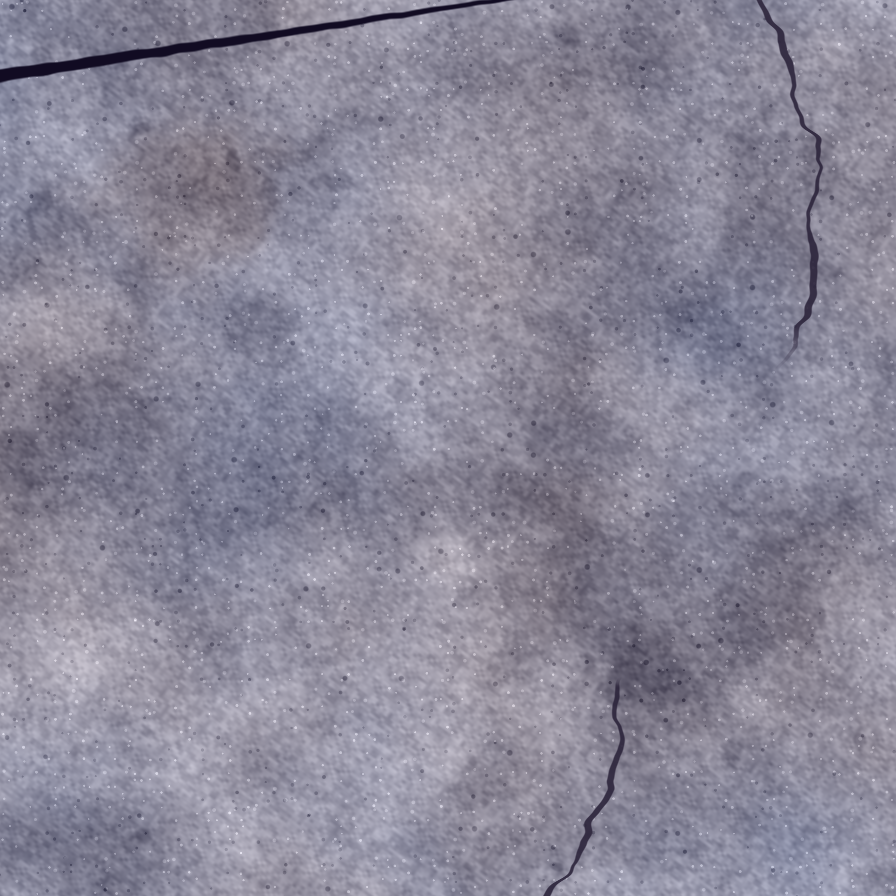
This texture is drawn by a three.js fragment shader. Its source:

```glsl
// Weathered blue-grey concrete with a dark slanted joint and two hairline cracks.
// Layered value noise gives the mottling and grain, jittered cells give the
// specks and round spots, and a bowed noisy curve gives each crack.

varying vec2 vUv;

const vec3 CONCRETE = vec3(0.558, 0.549, 0.616);
const vec3 WARM_SHIFT = vec3(0.030, 0.002, -0.030);
const vec3 GAP = vec3(0.065, 0.045, 0.135);
const vec3 CRACK = vec3(0.17, 0.14, 0.23);
const mat2 TURN = mat2(0.8, 0.6, -0.6, 0.8);

float hash(vec2 p) {
  vec3 q = fract(vec3(p.xyx) * 0.1031);
  q += dot(q, q.yzx + 33.33);
  return fract((q.x + q.y) * q.z);
}

float noise(vec2 p) {
  vec2 cell = floor(p);
  vec2 f = fract(p);
  f = f * f * (3.0 - 2.0 * f);
  float low = mix(hash(cell), hash(cell + vec2(1.0, 0.0)), f.x);
  float high = mix(hash(cell + vec2(0.0, 1.0)), hash(cell + 1.0), f.x);
  return mix(low, high, f.y);
}

float fbm(vec2 p) {
  float sum = 0.0;
  float weight = 0.516;
  for (int i = 0; i < 5; i++) {
    sum += weight * noise(p);
    p = TURN * p * 2.03 + 17.3;
    weight *= 0.5;
  }
  return sum;
}

// One soft dot in some cells of a grid; radius is in cell units.
float specks(vec2 p, float scale, float density, float radius) {
  vec2 q = p * scale;
  vec2 cell = floor(q);
  vec2 jitter = vec2(hash(cell + 11.7), hash(cell + 47.1));
  float size = radius * mix(0.55, 1.0, hash(cell + 83.9));
  float d = length(q - cell - mix(vec2(0.3), vec2(0.7), jitter));
  return step(hash(cell + 5.3), density) * (1.0 - smoothstep(size * 0.5, size, d));
}

// Broad stain with a ragged, fading rim.
float stain(vec2 p, vec2 centre, vec2 radius, float ragged) {
  float d = length((p - centre) / radius) + 1.6 * (ragged - 0.5);
  return 1.0 - smoothstep(0.25, 1.1, d);
}

// Coverage of a crack running down from one point to another.
float crack(vec2 p, vec2 top, vec2 bottom, float bow, float seed) {
  float t = (top.y - p.y) / (top.y - bottom.y);
  float x = mix(top.x, bottom.x, t) + bow * sin(3.1416 * clamp(t, 0.0, 1.0));
  x += 0.022 * (noise(vec2(p.y * 24.0, seed)) - 0.5);
  x += 0.008 * (noise(vec2(p.y * 85.0, seed + 9.0)) - 0.5);
  float width = mix(0.0004, 0.0030, noise(vec2(p.y * 32.0, seed + 21.0)));
  float ends = smoothstep(-0.02, 0.03, t) * (1.0 - smoothstep(0.85, 1.0, t));
  float d = abs(p.x - x) * 0.85;
  return ends * (1.0 - smoothstep(width, width + 0.0018, d));
}

// Coverage of the joint, which narrows towards the right.
float joint(vec2 p) {
  float line = 0.915 + 0.1525 * p.x + 0.002 * (noise(p * 60.0) - 0.5);
  float width = mix(0.0068, 0.0020, clamp(p.x / 0.57, 0.0, 1.0));
  return 1.0 - smoothstep(width - 0.0012, width + 0.0016, abs(p.y - line));
}

void main() {
  vec2 p = vUv;
  vec2 warped = p + 0.035 * (vec2(noise(p * 18.0), noise(p * 18.0 + 40.0)) - 0.5);
  float ragged = fbm(p * 9.0 + 71.0);

  // Cloudy mottling and fine, slightly slanted grain
  vec2 slanted = TURN * p * vec2(1.0, 1.35);
  float tone = 0.27 * (fbm(warped * 4.0 + 3.0) - 0.5);
  tone += 0.23 * (fbm(warped * 14.0 + 29.0) - 0.5);
  tone += 0.10 * (noise(slanted * 105.0) - 0.5);
  tone += 0.12 * (noise(slanted * 215.0 + 13.0) - 0.5);

  // Damp patches and small round spots
  float rust = stain(p, vec2(0.21, 0.80), vec2(0.13, 0.11), ragged);
  float damp = stain(p, vec2(0.65, 0.92), vec2(0.12, 0.09), ragged);
  damp += stain(p, vec2(0.04, 0.52), vec2(0.12, 0.12), ragged);
  damp += stain(p, vec2(0.59, 0.49), vec2(0.10, 0.07), ragged);
  damp += stain(p, vec2(0.05, 0.05), vec2(0.14, 0.10), ragged);
  tone -= 0.075 * damp + 0.05 * rust;
  tone -= 0.065 * smoothstep(0.60, 0.70, fbm(warped * 7.0 + 53.0));
  tone -= 0.09 * specks(warped, 9.0, 0.16, 0.17);

  // Dark pits and bright mineral flecks
  tone -= 0.17 * specks(p, 48.0, 0.07, 0.20);
  tone -= 0.12 * specks(p + 0.37, 110.0, 0.06, 0.30);
  tone += 0.17 * specks(p, 135.0, 0.07, 0.30);
  tone += 0.11 * specks(p + 0.61, 90.0, 0.07, 0.26);

  // Warm and cool tints
  float warmth = 2.4 * (fbm(p * 3.5 + 91.0) - 0.5) + 0.8 * rust;
  vec3 colour = CONCRETE + tone * vec3(1.0, 1.0, 0.95) + warmth * WARM_SHIFT;

  // Cracks and joint
  float cracks = crack(p, vec2(0.854, 1.01), vec2(0.875, 0.58), 0.045, 4.0);
  cracks = max(cracks, crack(p, vec2(0.694, 0.24), vec2(0.594, -0.04), 0.020, 8.0));
  colour = mix(colour, CRACK, 0.9 * cracks);
  colour = mix(colour, GAP, joint(p));

  gl_FragColor = vec4(colour, 1.0);
}
```
